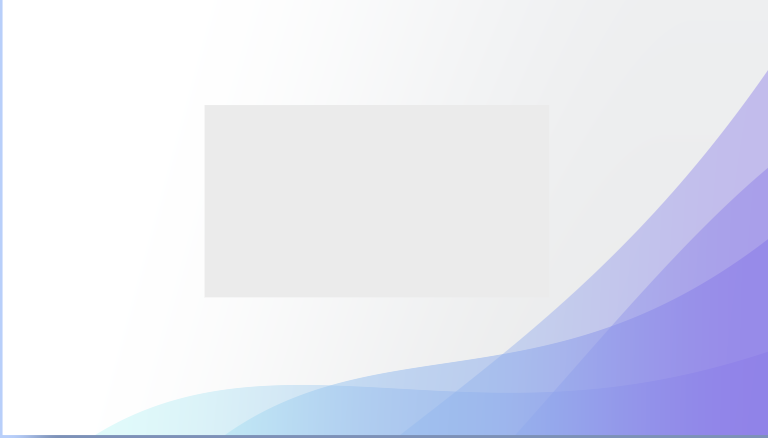
Give the GLSL for this background, as a Shadertoy shader.

```glsl
// Pale backdrop with a grey panel and translucent cyan-to-violet waves rising to the right.

const vec3 CYAN   = vec3(0.72, 0.96, 0.96);
const vec3 BLUE   = vec3(0.56, 0.70, 0.93);
const vec3 VIOLET = vec3(0.53, 0.47, 0.91);
const vec3 PANEL  = vec3(0.921);
const vec3 BORDER = vec3(0.72, 0.81, 0.98);
const vec3 SLATE  = vec3(0.49, 0.57, 0.72);
const float BASE  = 0.007;

// Coverage of the side where d is negative, softened over one pixel.
float cover(float d, float pixel) {
    return 1.0 - smoothstep(-0.5 * pixel, 0.5 * pixel, d);
}

// White on the left, cool grey toward the lower right.
vec3 backdrop(vec2 uv) {
    float shade = smoothstep(0.06, 0.76, uv.x - 0.15 * uv.y);
    vec3 grey = mix(vec3(0.918, 0.921, 0.923), vec3(0.932, 0.936, 0.941), uv.y);
    return mix(vec3(1.0), grey, shade) + vec3(-0.004, 0.0, 0.004) * shade * (1.0 - shade);
}

// Shared horizontal colour ramp of all waves.
vec3 waveColor(float x) {
    vec3 cool = mix(CYAN, BLUE, smoothstep(0.10, 0.62, x));
    return mix(cool, VIOLET, smoothstep(0.56, 1.0, x));
}

// Wave height: a polynomial climbing from the base line at x = start.
float waveHeight(float x, float start, vec4 k) {
    float t = max(x - start, 0.0) / (1.0 - start);
    return BASE + t * (k.x + t * (k.y + t * (k.z + t * k.w)));
}

// Lays one translucent wave over the colour below it.
vec3 addWave(vec3 below, vec2 uv, float start, vec4 k, float opacity, float pixel) {
    float e = 0.001;
    float height = waveHeight(uv.x, start, k);
    float slope = (waveHeight(uv.x + e, start, k) - height) / e;
    float mask = cover(uv.y - height, pixel * (1.0 + 0.5 * abs(slope)));
    mask *= smoothstep(start - e, start + e, uv.x);
    return mix(below, waveColor(uv.x), opacity * mask);
}

// Signed distance to an axis-aligned box.
float boxDistance(vec2 p, vec2 center, vec2 halfSize) {
    vec2 d = abs(p - center) - halfSize;
    return length(max(d, 0.0)) + min(max(d.x, d.y), 0.0);
}

void mainImage(out vec4 fragColor, in vec2 fragCoord) {
    vec2 uv = fragCoord / iResolution.xy;
    vec2 pixel = 1.0 / iResolution.xy;
    vec3 color = backdrop(uv);

    // Central panel
    float panel = boxDistance(uv, vec2(0.4907, 0.5405), vec2(0.2243, 0.2195));
    color = mix(color, PANEL, cover(panel, pixel.y));

    // Waves, steepest first
    color = addWave(color, uv, 0.521, vec4(0.651, -0.014, 0.196, 0.0), 0.42, pixel.y);
    color = addWave(color, uv, 0.671, vec4(0.645, 0.055, -0.09, 0.0), 0.42, pixel.y);
    color = addWave(color, uv, 0.293, vec4(0.878, -1.882, 1.966, -0.515), 0.52, pixel.y);
    color = addWave(color, uv, 0.124, vec4(0.948, -2.611, 2.632, -0.779), 0.42, pixel.y);

    // Thin border along the left and bottom edges
    color = mix(color, BORDER, cover(uv.x - 0.0033, pixel.x));
    vec3 footer = mix(BORDER, SLATE, smoothstep(0.01, 0.08, uv.x));
    color = mix(color, footer, cover(uv.y - 0.0065, pixel.y));

    fragColor = vec4(color, 1.0);
}
```
